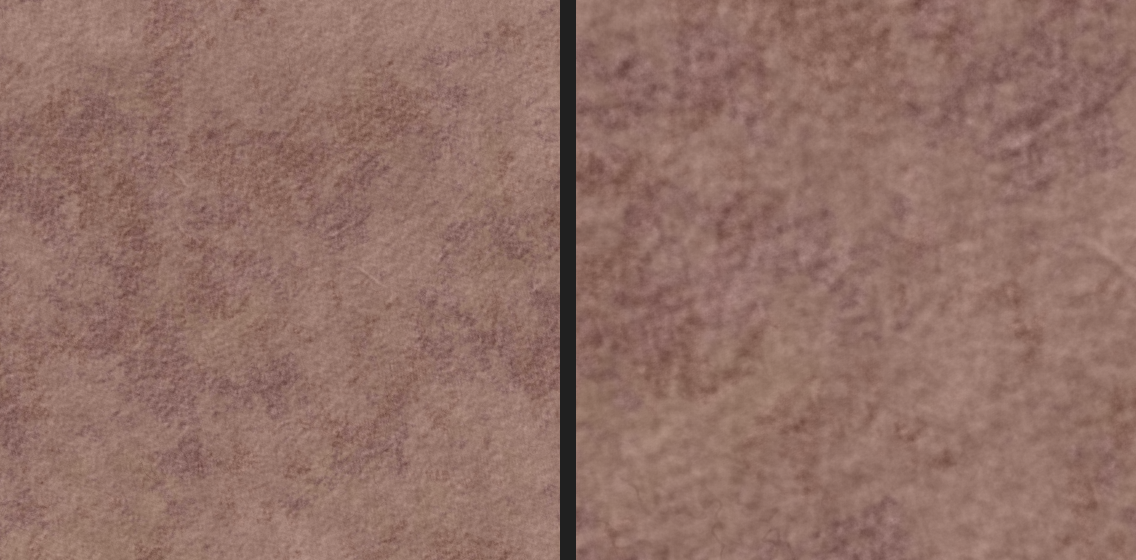
Left: the whole. Right: its middle third, enlarged.
This texture is drawn by a three.js fragment shader. Its source:

```glsl
// Mottled rose-brown plaster: soft clouds and small ragged plum and rust stains
// are layered from warped fractal noise, then covered with a crisp lit grain,
// thin broken cracks and a few short raised creases.

varying vec2 vUv;

const vec3 PLASTER = vec3(0.598, 0.469, 0.428);
const vec3 PLUM_TINT = vec3(-0.006, -0.011, 0.012);
const vec3 RUST_TINT = vec3(0.005, -0.006, -0.008);
const vec3 OCHRE_TINT = vec3(0.002, 0.008, -0.010);

const float CLOUD_SCALE = 4.0;
const float CLOUD_DEPTH = 0.10;
const float STAIN_SCALE = 10.0;
const float STAIN_DEPTH = 0.040;
const float MOTTLE_SCALE = 30.0;
const float MOTTLE_DEPTH = 0.13;
const float GRAIN_SCALE = 95.0;
const float GRAIN_DEPTH = 0.19;
const float SPECK_SCALE = 210.0;
const float SPECK_DEPTH = 0.055;
const float CRACK_SCALE = 11.0;
const float CRACK_DEPTH = 0.040;
const float CREASE_COUNT = 6.0;
const float CREASE_WIDTH = 0.0028;
const float CREASE_DEPTH = 0.055;
const vec2 LIGHT_STEP = vec2(-0.35, 0.45);

float hash(vec2 p) {
  return fract(sin(dot(p, vec2(127.1, 311.7))) * 43758.5453);
}

float noise(vec2 p) {
  vec2 cell = floor(p);
  vec2 f = fract(p);
  f = f * f * (3.0 - 2.0 * f);
  float low = mix(hash(cell), hash(cell + vec2(1.0, 0.0)), f.x);
  float high = mix(hash(cell + vec2(0.0, 1.0)), hash(cell + 1.0), f.x);
  return mix(low, high, f.y);
}

// Fractal noise from 0 to 1; a higher gain gives rougher edges.
float fbm(vec2 p, float gain) {
  float sum = 0.0;
  float total = 0.0;
  float weight = 1.0;
  for (int i = 0; i < 5; i++) {
    sum += weight * noise(p);
    total += weight;
    weight *= gain;
    p = mat2(1.6, 1.2, -1.2, 1.6) * p + 17.3;
  }
  return sum / total;
}

// Ragged patches, broken up by the finer octaves.
float stain(vec2 p, float threshold) {
  return smoothstep(threshold, threshold + 0.16, fbm(p, 0.82));
}

// Short diagonal ridges, lit on one side and shaded on the other.
float creases(vec2 p) {
  float relief = 0.0;
  for (float i = 0.0; i < CREASE_COUNT; i++) {
    vec2 center = 0.2 + 0.6 * vec2(hash(vec2(i, 3.0)), hash(vec2(i, 8.0)));
    float side = mod(i, 2.0) < 0.5 ? 1.0 : -1.0;
    float angle = side * mix(0.5, 0.8, hash(vec2(i, 5.0)));
    float halfLength = mix(0.025, 0.05, hash(vec2(i, 6.0)));
    vec2 axis = vec2(cos(angle), sin(angle));
    vec2 q = p - center;
    float along = dot(q, axis);
    float across = dot(q, vec2(-axis.y, axis.x));
    across += 0.008 * (noise(vec2(along * 45.0, i)) - 0.5);
    float fade = 1.0 - smoothstep(0.3, 1.0, abs(along) / halfLength);
    float lit = across / CREASE_WIDTH;
    float shaded = lit + 1.8;
    relief += fade * (exp(-lit * lit) - 0.8 * exp(-shaded * shaded));
  }
  return relief;
}

void main() {
  vec2 p = vUv;
  vec2 warp = vec2(fbm(p * 5.0 + 4.7, 0.5), fbm(p * 5.0 + 31.2, 0.5)) - 0.5;
  vec2 q = p + 0.05 * warp;

  // Broad clouds and middle-sized mottling
  float cloud = fbm(q * CLOUD_SCALE + 11.0, 0.55) - 0.5;
  float mottle = fbm(q * MOTTLE_SCALE + 23.0, 0.75) - 0.5;

  // Stains gather in the darker clouds
  float gather = 0.3 * cloud;
  float plum = stain(q * STAIN_SCALE + 52.0, 0.51 + gather);
  float rust = stain(q * STAIN_SCALE + 87.0, 0.51 + gather);
  float ochre = smoothstep(0.5, 0.72, fbm(q * 7.0 + 71.0, 0.65));
  float stains = max(plum, rust);

  // Fine relief from the slope of the grain, stronger inside the stains
  vec2 g = p * GRAIN_SCALE;
  float grain = fbm(g, 0.7) - fbm(g + LIGHT_STEP, 0.7);
  float speck = noise(p * SPECK_SCALE + 9.0) - 0.5;

  // Thin cracks along a noise contour, kept only in some areas
  float contour = abs(fbm(q * CRACK_SCALE + 140.0, 0.6) - 0.5);
  float crackArea = smoothstep(0.5, 0.66, fbm(p * 6.0 + 63.0, 0.5));
  float crack = crackArea * (1.0 - smoothstep(0.003, 0.02, contour));

  float tone = CLOUD_DEPTH * cloud + MOTTLE_DEPTH * mottle;
  tone -= STAIN_DEPTH * stains;
  tone += (GRAIN_DEPTH * grain + SPECK_DEPTH * speck) * (0.8 + 0.5 * stains);
  tone += CREASE_DEPTH * creases(p) - CRACK_DEPTH * crack;

  vec3 color = PLASTER + tone;
  color += PLUM_TINT * plum + RUST_TINT * rust;
  color += OCHRE_TINT * ochre * (1.0 - 0.7 * stains);
  gl_FragColor = vec4(color, 1.0);
}
```
